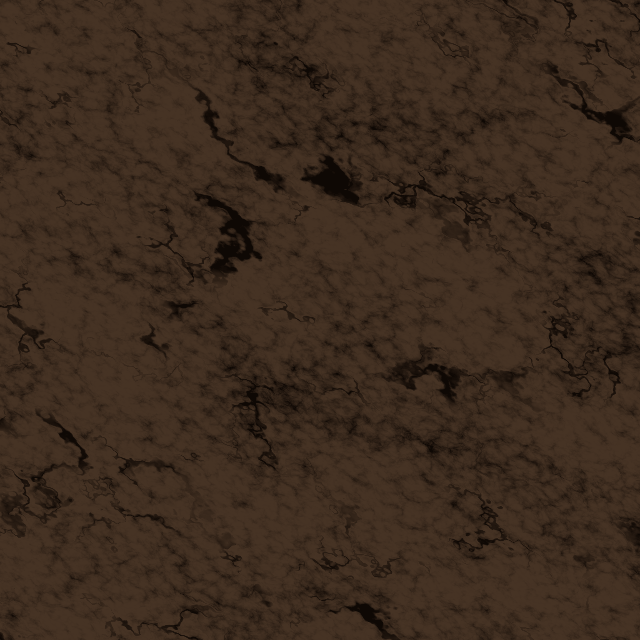
Give the GLSL for this texture, as a Shadertoy shader.

```glsl
// Dark brown weathered rock face with a grain that falls to the lower right.
// Layered cellular noise gives the pitted surface; warped cell borders,
// shown only in scattered zones, give the ragged black cracks.

vec2 hash2(vec2 p) {
    vec3 h = fract(p.xyx * vec3(0.1031, 0.1030, 0.0973));
    h += dot(h, h.yzx + 33.33);
    return fract((h.xx + h.yz) * h.zy);
}

// Distances to the nearest and second nearest cell point
vec2 cells(vec2 p) {
    vec2 base = floor(p), f = p - base;
    vec2 near = vec2(8.0);
    for (int y = -1; y <= 1; y++)
    for (int x = -1; x <= 1; x++) {
        vec2 o = vec2(x, y);
        float d = length(o + hash2(base + o + 200.0) - f);
        near = d < near.x ? vec2(d, near.x) : vec2(near.x, min(near.y, d));
    }
    return near;
}

// Octaves of cellular distance, averaging about 0.45
float layers(vec2 p, int octaves) {
    float sum = 0.0, total = 0.0, amp = 1.0;
    for (int i = 0; i < octaves; i++) {
        sum += amp * cells(p).x;
        total += amp;
        amp *= 0.62;
        p = mat2(0.96, 0.28, -0.28, 0.96) * p * 2.1 + 17.3;
    }
    return sum / total;
}

// Cell borders whose width follows the local strength
float crack(vec2 p, float strength, float crumble) {
    vec2 d = cells(p);
    float gap = d.y - d.x + 0.16 * (crumble - 0.45);
    float width = 0.015 + 0.13 * strength;
    return strength * (1.0 - smoothstep(0.2 * width, width, gap));
}

void mainImage(out vec4 fragColor, in vec2 fragCoord) {
    vec2 uv = fragCoord / iResolution.y;

    // Axes along and across the sloping grain
    vec2 q = mat2(0.89, 0.45, -0.45, 0.89) * uv;
    q.y *= 1.6;

    // Jagged displacement, with a slow bend from layered sines
    vec2 warp = vec2(layers(q * 8.0 + 3.7, 4), layers(q * 8.0 + 41.2, 4)) - 0.45;
    vec2 bend = 0.03 * sin(q.yx * vec2(9.0, 7.0) + 2.0 * sin(q * 5.0 + 1.3));
    vec2 w = q + 0.13 * warp + bend;

    // Rough patches and fine pits
    float broad = layers(w * 3.2 + 9.1, 4);
    float fine = layers((q + 0.03 * warp) * 36.0, 4);
    float pits = fine + 0.65 * (broad - 0.45);

    // Cracks gather in separate zones and crumble at their rims
    float zone = smoothstep(0.44, 0.74, layers(w * 3.6 + 63.0, 2));
    float zoneSmall = smoothstep(0.42, 0.72, layers(w * 5.5 + 27.0, 2));
    float fissure = crack(w * vec2(4.2, 4.8) + 5.0, zone, fine);
    float branch = crack((w + 0.05 * warp) * 9.5 + 31.0, zoneSmall, fine);
    pits += 0.07 * zone * smoothstep(0.4, 0.65, broad);

    // Depth of shade, from bare face to deepest crevice
    float depth = 2.2 * pow(max(pits - 0.2, 0.0), 2.0);
    depth += 1.1 * fissure + 0.75 * branch;
    depth += 0.05 * (cells(q * 150.0).x - 0.45);
    depth = clamp(depth, 0.0, 1.0);

    vec3 bareRock = vec3(0.274, 0.199, 0.141);
    vec3 crevice = vec3(0.055, 0.030, 0.014);
    fragColor = vec4(mix(bareRock, crevice, depth), 1.0);
}
```
